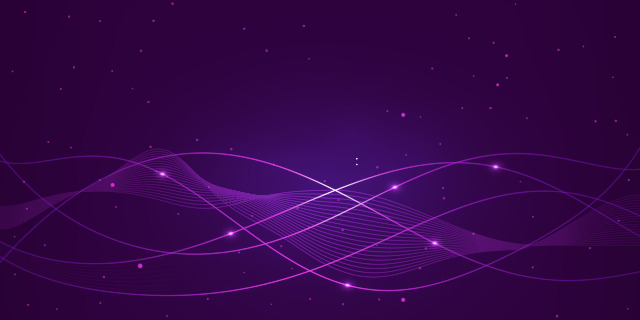
Reproduce this background procedurally as a WebGL 2 fragment shader.

```glsl
#version 300 es
precision highp float;
// Violet night backdrop: a soft central glow, five bright crossing waves,
// a twisted sheet of thin lines, lit nodes on the waves and scattered sparks.
// Space is 2 wide by 1 high; each wave is a sum of binomial terms in x.

uniform vec2 u_resolution;
out vec4 outColor;

const vec3 NIGHT = vec3(0.178, 0.006, 0.235);
const vec3 INDIGO = vec3(0.09, 0.07, 0.24);
const vec3 VIOLET = vec3(0.48, 0.08, 0.76);
const vec3 MAGENTA = vec3(0.90, 0.22, 0.88);
const vec3 ORCHID = vec3(0.62, 0.20, 0.70);
const vec2 GLOW_CENTER = vec2(1.04, 0.43);
const vec2 CROSSING = vec2(1.045, 0.404);
const vec2 TWINS = vec2(1.115, 0.495);
const float TWIN_GAP = 0.009;
const float WAVE_WIDTH = 0.0004;
const float SHEET_WIDTH = 0.0002;
const int WAVE_COUNT = 5;
const int TERMS = 7;
const int SHEET_LINES = 20;
const int FAN_LINES = 8;
const float SPARK_CELL = 0.1;
const float SPARK_CHANCE = 0.42;

// Binomial coefficients, one row per wave
const float WAVES[35] = float[35](
  0.497,  0.013, -0.167,  0.104,  0.143, -0.404,  0.667,
  0.180,  0.268, -0.195,  0.029,  0.055, -0.003, -0.099,
  0.518, -0.258,  0.206, -0.060, -0.023, -0.055,  0.286,
  0.245, -0.068,  0.141, -0.078, -0.021,  0.013,  0.107,
  0.198, -0.109,  0.104, -0.018, -0.005, -0.086,  0.172);

// Lit nodes: x position and index of the wave they ride on
const vec2 NODES[6] = vec2[6](vec2(0.508, 0), vec2(1.086, 0), vec2(1.359, 1),
  vec2(1.234, 2), vec2(0.721, 3), vec2(1.549, 3));

// Large sparks: position and radius
const vec3 BEACONS[6] = vec3[6](vec3(1.260, 0.641, 0.006), vec3(1.260, 0.063, 0.006),
  vec3(0.438, 0.169, 0.007), vec3(0.352, 0.422, 0.006),
  vec3(1.583, 0.826, 0.004), vec3(1.555, 0.735, 0.004));

float hash(vec2 p) {
  return fract(sin(dot(p, vec2(127.1, 311.7))) * 43758.5453);
}

float noise(vec2 p) {
  vec2 i = floor(p), f = fract(p);
  f = f * f * (3.0 - 2.0 * f);
  return mix(mix(hash(i), hash(i + vec2(1, 0)), f.x),
             mix(hash(i + vec2(0, 1)), hash(i + vec2(1, 1)), f.x), f.y);
}

float bump(float x, float center, float width) {
  float t = (x - center) / width;
  return exp(-t * t);
}

float wave(int index, float x) {
  float s = x * 3.0, term = 1.0, y = 0.0;
  for (int k = 0; k < TERMS; k++) {
    y += WAVES[index * TERMS + k] * term;
    term *= (s - float(k)) / float(k + 1);
  }
  return y;
}

// Sheet at x: base height, spread downwards, twist of the inner lines
vec3 sheet(float x) {
  float base = 0.406 - 0.057 * bump(x, 0.64, 0.18) - 0.052 * bump(x, 0.0, 0.16)
             - 0.172 * smoothstep(1.04, 1.67, x);
  float spread = 0.26 * bump(x, 1.12, 0.30) - 0.165 * bump(x, 0.52, 0.165)
               + 0.07 * bump(x, 0.0, 0.18) - 0.156 * smoothstep(1.6, 2.0, x);
  return vec3(base, spread, 0.05 * bump(x, 0.72, 0.15));
}

float sheetLine(vec3 s, float t) {
  return s.x - s.y * t + s.z * 4.0 * t * (1.0 - t);
}

// Distance to a graph given its heights here and one step to the right
float graphDistance(float y, float here, float next, float run) {
  float slope = (next - here) / run;
  return abs(y - here) / sqrt(1.0 + slope * slope);
}

void main() {
  vec2 p = gl_FragCoord.xy / u_resolution * vec2(2.0, 1.0);
  float pixel = 1.0 / u_resolution.y;
  float dx = 0.004;

  // Background glow with faint clouds
  vec2 g = (p - GLOW_CENTER) * vec2(2.5, 4.2);
  float clouds = 0.85 + 0.3 * noise(p * vec2(9.0, 14.0));
  float haze = bump(p.x, 1.0, 0.55) * bump(p.y, 0.25, 0.45);
  vec3 color = NIGHT * (1.0 - 0.12 * smoothstep(0.6, 1.1, abs(p.x - 1.0)));
  color += INDIGO * (0.68 * exp(-dot(g, g)) * clouds + 0.2 * haze);

  // Twisted sheet of thin lines
  vec3 here = sheet(p.x), next = sheet(p.x + dx);
  float mesh = 0.0;
  for (int i = 0; i < SHEET_LINES; i++) {
    float t = float(i) / float(SHEET_LINES - 1);
    float d = graphDistance(p.y, sheetLine(here, t), sheetLine(next, t), dx);
    mesh += 1.0 - smoothstep(SHEET_WIDTH, SHEET_WIDTH + pixel, d);
  }
  float center = bump(p.x, 0.98, 0.52);
  color += ORCHID * min(mesh, 1.3) * mix(0.10, 0.33, center);

  // Faint fan between the two lowest waves on the left
  float low = wave(4, p.x), high = wave(3, p.x);
  for (int i = 1; i < FAN_LINES; i++) {
    float d = abs(p.y - mix(low, high, float(i) / float(FAN_LINES)));
    color += ORCHID * 0.05 * (1.0 - smoothstep(0.0, pixel, d)) * smoothstep(0.8, 0.2, p.x);
  }

  // Bright waves, whitening at the crossing
  float white = exp(-dot(p - CROSSING, p - CROSSING) / 0.012);
  vec3 ink = mix(mix(VIOLET, MAGENTA, center), vec3(1.0), white);
  for (int i = 0; i < WAVE_COUNT; i++) {
    float d = graphDistance(p.y, wave(i, p.x), wave(i, p.x + dx), dx);
    float line = 1.0 - smoothstep(WAVE_WIDTH, WAVE_WIDTH + 1.1 * pixel, d);
    color = mix(color, ink, line * mix(0.38, 0.88, center));
    color += VIOLET * 0.04 * exp(-d / 0.008) * center;
  }

  // Lit nodes on the waves
  for (int i = 0; i < 6; i++) {
    float d = length((p - vec2(NODES[i].x, wave(int(NODES[i].y), NODES[i].x))) * vec2(0.75, 1.0));
    color += ORCHID * 0.4 * bump(d, 0.0, 0.015) + 0.6 * bump(d, 0.0, 0.005);
  }

  // Small scattered sparks, the large ones, then a white pair
  vec2 cell = floor(p / SPARK_CELL);
  vec2 offset = 0.1 + 0.8 * vec2(hash(cell + 3.1), hash(cell + 7.7));
  float radius = mix(0.0008, 0.0025, hash(cell + 5.3));
  float spark = 1.0 - smoothstep(radius, radius + pixel, length(p - (cell + offset) * SPARK_CELL));
  color = mix(color, MAGENTA, 0.5 * spark * step(hash(cell), SPARK_CHANCE));
  for (int i = 0; i < 6; i++) {
    float d = length(p - BEACONS[i].xy) - BEACONS[i].z;
    color = mix(color, MAGENTA, 0.85 * (1.0 - smoothstep(-pixel, pixel, d)));
  }
  float twin = length(vec2(p.x - TWINS.x, abs(p.y - TWINS.y) - TWIN_GAP));
  color = mix(color, vec3(0.95, 0.85, 1.0), 1.0 - smoothstep(0.001, 0.001 + pixel, twin));

  outColor = vec4(min(color, 1.0), 1.0);
}
```
